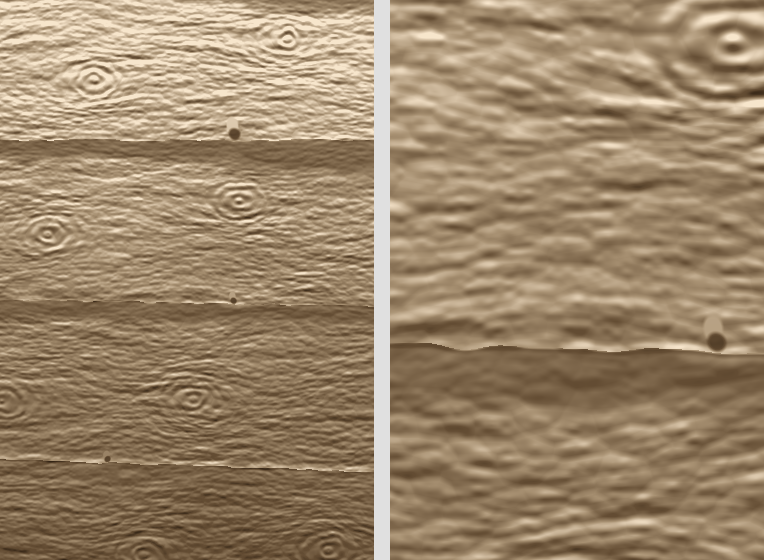
Left, the full canvas; right, a detail of the centre.
This texture is drawn by a Shadertoy shader. Its source:

```glsl
// Rough-sawn painted boards, lapped horizontally and lit by a grazing lamp above.
// A height field of stretched cellular and value noise, bent round knots, is
// shaded by its vertical slope; each lap adds a bright lip, a shadow and a nail.
#define PITCH 0.285        // board height
#define FIRST_SEAM 0.18    // height of the lowest seam
#define GRAIN vec2(19.0, 80.0)
#define CHIPS vec2(42.0, 118.0)
#define RELIEF 0.95        // strength of the grain shading
#define LIGHT_STEP 0.004   // distance over which slope is measured
#define KNOT_SIZE 0.042
#define SHADOW_WIDTH 0.034
#define LAMP_TOP 0.82
#define LAMP_BOTTOM 0.10

const vec3 CREVICE = vec3(0.20, 0.14, 0.08);
const vec3 UMBER   = vec3(0.39, 0.30, 0.20);
const vec3 TAN     = vec3(0.66, 0.57, 0.45);
const vec3 CREAM   = vec3(0.97, 0.90, 0.80);

vec2 hash2(vec2 p) {
    vec3 a = fract(p.xyx * vec3(0.1031, 0.1030, 0.0973));
    a += dot(a, a.yzx + 33.33);
    return fract((a.xx + a.yz) * a.zy);
}

float valueNoise(vec2 p) {
    vec2 i = floor(p), f = fract(p);
    f = f * f * (3.0 - 2.0 * f);
    return mix(mix(hash2(i).x, hash2(i + vec2(1, 0)).x, f.x),
               mix(hash2(i + vec2(0, 1)).x, hash2(i + vec2(1, 1)).x, f.x), f.y);
}

// Distance to the nearest scattered cell centre
float cellNoise(vec2 p) {
    vec2 i = floor(p), f = fract(p);
    float nearest = 2.0;
    for (int y = -1; y <= 1; y++)
        for (int x = -1; x <= 1; x++) {
            vec2 cell = vec2(x, y);
            vec2 d = cell + hash2(i + cell) - f;
            nearest = min(nearest, dot(d, d));
        }
    return sqrt(nearest);
}

// Height of the sawn surface on one board
float woodHeight(vec2 p, float board) {
    vec2 q = p;
    float rings = 0.0;
    for (int j = 0; j < 2; j++) {
        float n = float(j);
        float lift = 0.5 + 0.3 * (hash2(vec2(board + 9.0, n + 4.0)).x - 0.5);
        vec2 centre = vec2(0.667 * fract(0.005 + 0.125 * board + 0.51 * n),
                           FIRST_SEAM + (board + lift) * PITCH);
        vec2 d = (p - centre) * vec2(0.65, 1.0);
        float r = length(d) / KNOT_SIZE;
        float core = exp(-r * r);
        q.y -= 0.65 * d.y * core;
        rings += 0.35 * core * sin(19.0 * r + 3.0 * valueNoise(p * 60.0));
    }
    q.y += 0.006 * sin(9.0 * p.x + 14.0 * p.y + board)
         + 0.003 * sin(23.0 * p.x - 31.0 * p.y);
    q += vec2(3.7, 1.3) * (board + 3.0);
    float grain = valueNoise(q * GRAIN)
                + 0.45 * valueNoise(q * GRAIN * vec2(2.9, 2.1))
                + 0.18 * valueNoise(q * GRAIN * vec2(9.0, 3.6));
    float rough = 0.3 + 0.5 * valueNoise(q * vec2(7.0, 16.0));
    return grain - rough * cellNoise(q * CHIPS) + rings;
}

void mainImage(out vec4 fragColor, in vec2 fragCoord) {
    vec2 p = fragCoord / iResolution.y;
    float pixel = 1.0 / iResolution.y;

    // Boards, with seams that sag to the right towards the bottom
    float wobble = 0.004 * (valueNoise(vec2(p.x * 45.0, 2.0 + floor(p.y * 4.0 + 0.5))) - 0.5);
    float sag = 0.06 * p.x * (0.75 - p.y);
    float s = (p.y + sag + wobble - FIRST_SEAM) / PITCH;
    float board = floor(s);
    float above = fract(s) * PITCH;
    float below = PITCH - above;

    // Lamp falloff and relief
    float lamp = mix(LAMP_BOTTOM, LAMP_TOP, pow(p.y, 1.2));
    float slope = woodHeight(p, board) - woodHeight(p + vec2(0.0, LIGHT_STEP), board);
    float patches = valueNoise(p * vec2(5.0, 11.0)) - 0.5;
    float tone = lamp + 0.12 * patches + RELIEF * mix(0.6, 1.1, p.y) * slope;

    // Shadow cast by the board above, deepest under the upper laps
    float reach = SHADOW_WIDTH + 0.03 * smoothstep(0.28, 0.55, p.x) * step(0.5, board);
    reach += 0.012 * (valueNoise(p * vec2(24.0, 50.0)) - 0.5);
    float shadow = smoothstep(reach * 1.35, reach * 0.6, below)
                 * smoothstep(0.0, 2.0 * pixel, below);
    shadow *= board < 0.0 ? 0.35 : 0.9;
    tone = mix(tone, 0.07 + 0.12 * lamp + 0.3 * slope, shadow);
    tone -= 0.15 * smoothstep(0.004, 0.001, below);

    // Bright lip along the lower edge of each board; the lowest is broad
    float lowest = 1.0 - step(0.5, abs(board));
    float lipWidth = mix(0.005, 0.014, lowest);
    float lip = smoothstep(lipWidth, 0.3 * lipWidth, above);
    tone += lip * mix(0.15, 0.32, lowest) * (0.5 + valueNoise(p * vec2(30.0, 80.0)));

    // Nail head over the seam, with its own small shadow
    float nailSize = board > 1.5 ? 0.013 : 0.007;
    vec2 nail = vec2(p.x - mix(0.415, 0.19, lowest), above - 2.0 * nailSize);
    float head = smoothstep(nailSize, 0.65 * nailSize, length(nail * vec2(1.0, 0.75)));
    float hollow = smoothstep(nailSize, 0.5 * nailSize,
                              length(nail + nailSize * vec2(-0.3, 1.1)));
    tone = mix(tone, lamp + 0.2, head);
    tone = mix(tone, -0.25, 0.85 * hollow);

    // Paint ramp from crevice to cream
    vec3 paint = mix(CREVICE, UMBER, smoothstep(-0.45, 0.0, tone));
    paint = mix(paint, TAN, clamp(tone * 2.0, 0.0, 1.0));
    paint = mix(paint, CREAM, clamp(tone * 2.0 - 1.0, 0.0, 1.0));
    fragColor = vec4(paint, 1.0);
}
```
